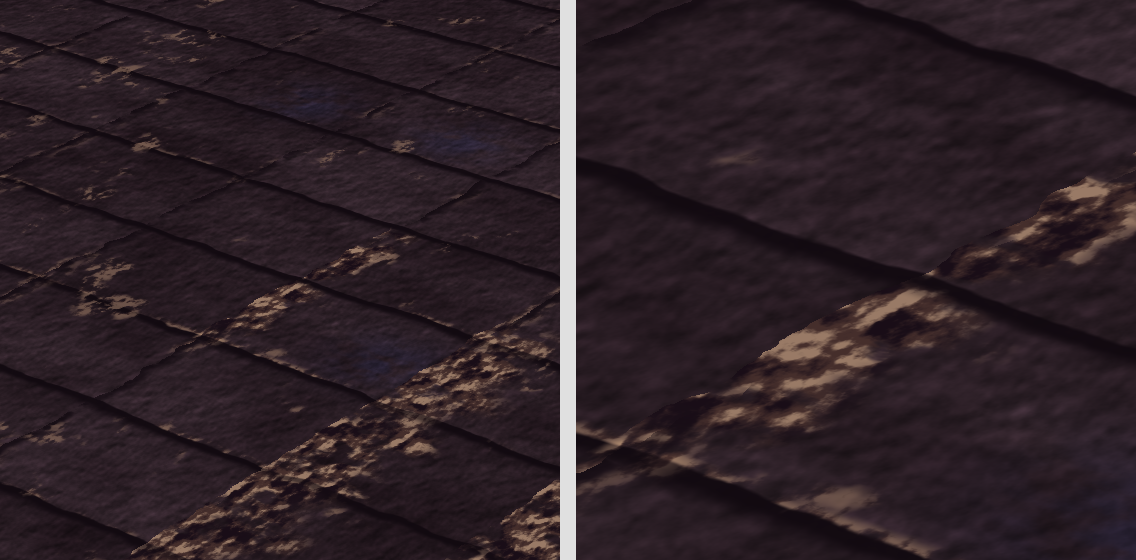
Left: the whole. Right: its middle third, enlarged.
This texture is drawn by a WebGL 2 fragment shader. Its source:

```glsl
#version 300 es
precision highp float;
// Worn slate paving seen at a slant under low evening light.
// A projective map lays out a square grid of slabs; noise warps the joints,
// chips the rims, and scatters lit flakes and mossy rubble along the seams.

#define EDGE_WARP 0.075
#define JOINT_WIDTH 0.085
#define RIM_WIDTH 0.07
#define MOSS_WIDTH 0.15
#define GRAIN 0.42
#define SHADOW vec3(0.065, 0.035, 0.06)
#define SLATE vec3(0.135, 0.09, 0.115)
#define PALE_SLATE vec3(0.205, 0.15, 0.18)
#define BLUE_SLATE vec3(0.16, 0.145, 0.24)
#define RUST vec3(0.27, 0.18, 0.17)
#define OCHRE vec3(0.60, 0.48, 0.40)

uniform vec2 u_resolution;
out vec4 fragColor;

float hash(vec2 p) {
    return fract(sin(dot(p, vec2(127.1, 311.7))) * 43758.5453);
}

float noise(vec2 p) {
    vec2 i = floor(p), f = fract(p);
    f = f * f * (3.0 - 2.0 * f);
    return mix(mix(hash(i), hash(i + vec2(1, 0)), f.x),
               mix(hash(i + vec2(0, 1)), hash(i + vec2(1, 1)), f.x), f.y);
}

float fbm(vec2 p) {
    float sum = 0.0, amp = 0.5;
    for (int i = 0; i < 5; i++) {
        sum += amp * noise(p);
        p = mat2(1.6, 1.2, -1.2, 1.6) * p + 17.3;
        amp *= 0.5;
    }
    return sum;
}

// Slab coordinates: x counts seams toward the right, y toward the distance.
vec2 groundPlane(vec2 q) {
    float depth = 1.294 - 0.444 * q.y;
    return vec2(dot(q, vec2(2.208, -5.317)) + 4.666,
                dot(q, vec2(2.292, 6.342)) - 3.348) / depth;
}

// Stone flakes, stretched along the rising seams.
float flakes(vec2 g) {
    return fbm(g * vec2(24.0, 11.0));
}

// Rubble spills to the right of the nearer seams and widens toward the viewer.
float mossCover(vec2 g, float patches) {
    float seam = floor(g.x + 0.04);
    float width = MOSS_WIDTH * pow(max(seam - 2.0, 0.0), 1.6);
    float across = g.x - seam + (patches - 0.5) * (0.1 + width);
    float reach = 0.8 * seam - 1.3;
    float along = abs(g.y - 5.5 + 1.5 * seam);
    return smoothstep(width + 0.01, width * 0.45, across)
         * smoothstep(reach, reach - 0.35, along) * step(2.5, seam);
}

// Bluish sheen near the outer corner of a few slabs.
float blueSheen(vec2 g) {
    vec2 spots[3] = vec2[3](vec2(1.65, 3.3), vec2(2.62, 3.4), vec2(3.8, 0.4));
    float sheen = 0.0;
    for (int i = 0; i < 3; i++) {
        vec2 d = (g - spots[i]) * vec2(1.0, 0.8);
        sheen += exp(-dot(d, d) * 16.0);
    }
    return sheen;
}

void main() {
    vec2 q = gl_FragCoord.xy / u_resolution;
    vec2 ground = groundPlane(q);
    vec2 wobble = vec2(fbm(ground * 6.0), fbm(ground * 6.0 + 31.0)) - 0.5;
    vec2 g = ground + EDGE_WARP * wobble;
    vec2 slab = floor(g), f = fract(g);

    float flake = flakes(ground);
    float relief = flake - flakes(ground + vec2(0.018, -0.022));
    float patches = fbm(ground * 3.2 + 7.0);
    float chips = fbm(ground * 9.0 + 53.0);

    // Slab faces: own tone, cloudy stains, fine grain and sheen
    float tone = 0.5 * hash(slab + 3.0) + 1.4 * (patches - 0.42) + 0.12 * q.y;
    vec3 color = mix(SLATE, PALE_SLATE, clamp(tone, -0.3, 0.8));
    color = mix(color, BLUE_SLATE, 0.65 * blueSheen(ground) * smoothstep(0.2, 0.6, chips));
    color *= 1.0 + GRAIN * (flake - 0.48) + 0.6 * relief;
    color *= 0.92 + 0.16 * noise(q * 190.0);

    // Shadowed joints: broad below each falling seam, narrow beside rising ones
    float jointWidth = JOINT_WIDTH * (0.45 + 1.3 * patches);
    float falling = smoothstep(jointWidth, jointWidth * 0.25, 1.0 - f.y);
    falling = max(falling, smoothstep(0.022, 0.004, f.y));
    float rising = smoothstep(0.07, 0.01, f.x) * smoothstep(0.25, 0.5, chips);
    color = mix(color, SHADOW, max(0.92 * falling, 0.75 * rising));
    float gloom = smoothstep(0.3, 0.0, 1.0 - f.y) * 0.22;
    color = mix(color, SHADOW, gloom);

    // Chipped rims that catch light in broken runs
    float lowerRim = smoothstep(0.0, 0.02, f.y) * smoothstep(RIM_WIDTH, 0.02, f.y);
    float sideRim = smoothstep(0.045, 0.012, 1.0 - f.x);
    float upperRim = smoothstep(0.02, 0.05, f.x) * smoothstep(0.11, 0.05, f.x);
    float run = smoothstep(0.44, 0.62, fbm(ground * 2.3 + 90.0));
    float nearness = smoothstep(1.0, 0.3, q.y);
    float rim = (lowerRim * 0.8 + sideRim * 0.7 + upperRim * 0.5) * run * (0.35 + 0.65 * nearness);
    float lit = smoothstep(0.4, 0.68, flake + 0.7 * relief);
    color = mix(color, mix(RUST, OCHRE, lit * 0.75), rim * smoothstep(0.33, 0.58, flake));

    // Scattered lit scuffs on the faces
    float scuff = smoothstep(0.62, 0.74, fbm(ground * vec2(4.5, 2.6) + 140.0));
    color = mix(color, mix(RUST, OCHRE, lit * 0.7), scuff * smoothstep(0.45, 0.62, flake) * 0.75);

    // Mossy rubble: dark gaps between ochre flakes
    float moss = mossCover(g, patches) * smoothstep(0.28, 0.48, chips);
    vec3 rubble = mix(SHADOW * 1.5, RUST, smoothstep(0.28, 0.5, flake));
    rubble = mix(rubble, OCHRE, smoothstep(0.48, 0.78, flake + 0.8 * relief));
    color = mix(color, rubble, moss * (1.0 - 0.6 * falling));

    fragColor = vec4(color, 1.0);
}
```
